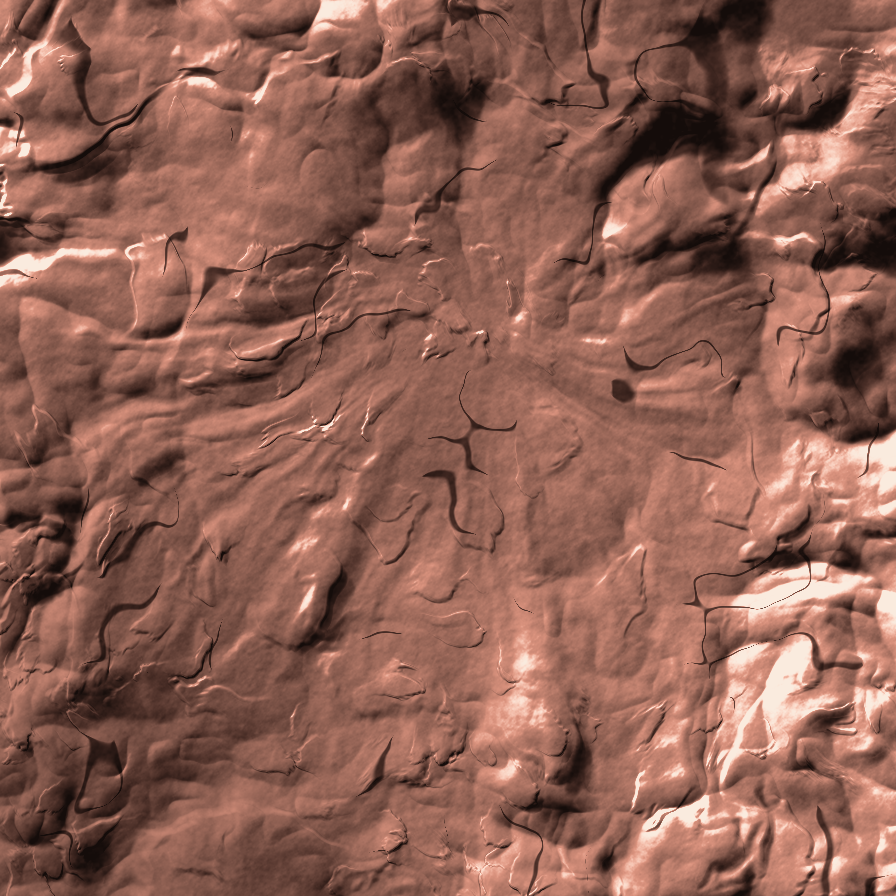
Reproduce this texture procedurally as a Shadertoy shader.

```glsl
// Wet brown modelling clay: smeared flaps, pillowy lumps, creases and glossy streaks.
#define CLAY vec3(1.0, 0.67, 0.575)
#define CLAY_DARK vec3(1.0, 0.60, 0.50)
#define SHEEN vec3(0.98, 0.92, 0.87)
#define LIGHT_DIR vec2(-0.6, 0.8)
#define HUB vec2(0.48, 0.62)
#define BASE_TONE 0.58
#define RELIEF 0.42
#define LUMP_HEIGHT 0.07
#define FLAP_HEIGHT 0.14
#define SMEAR_HEIGHT 0.009
#define SHADOW_DEPTH 0.66
#define STEP 0.0013

vec3 hash3(vec2 p) {
    vec3 q = fract(p.xyx * vec3(0.1031, 0.1030, 0.0973));
    q += dot(q, q.yxz + 33.33);
    return fract((q.xxy + q.yzz) * q.zyx);
}

// Value noise from -1 to 1
float noise(vec2 p) {
    vec2 i = floor(p), f = fract(p);
    f = f * f * f * (f * (f * 6.0 - 15.0) + 10.0);
    float low = mix(hash3(i).x, hash3(i + vec2(1, 0)).x, f.x);
    float high = mix(hash3(i + vec2(0, 1)).x, hash3(i + vec2(1, 1)).x, f.x);
    return 2.0 * mix(low, high, f.y) - 1.0;
}

float fbm(vec2 p) {
    float sum = 0.0, amp = 0.55;
    for (int i = 0; i < 4; i++) {
        sum += amp * noise(p);
        p = mat2(1.6, 1.2, -1.2, 1.6) * p + 7.3;
        amp *= 0.5;
    }
    return sum;
}

// Rounded pillows split by narrow valleys
float pillows(vec2 p, float softness) {
    float n = noise(p);
    return sqrt(n * n + softness);
}

// Calm slabs in the middle, worked clay toward the rim
float roughness(vec2 p) {
    float rim = length((p - vec2(0.46, 0.47)) * vec2(1.0, 1.1));
    return smoothstep(0.1, 0.55, rim + 0.16 * noise(p * 5.0 + 3.0));
}

// Scattered smears: a ragged raised lip in front, a tail that melts away behind
float flaps(vec2 p, float cells, float density, float seed) {
    vec2 g = p * cells, id = floor(g);
    float height = 0.0;
    for (int j = -1; j <= 1; j++)
    for (int i = -1; i <= 1; i++) {
        vec2 cell = id + vec2(i, j);
        vec3 place = hash3(cell + seed);
        float amount = smoothstep(0.0, 0.25, density - place.z);
        if (amount <= 0.0) continue;
        vec3 form = hash3(cell + seed + 57.0);
        vec2 center = cell + 0.2 + 0.6 * place.xy;
        vec2 outward = center / cells - HUB;
        float angle = atan(outward.y, outward.x) + 3.6 * (form.x - 0.5);
        float c = cos(angle), s = sin(angle);
        vec2 v = mat2(c, -s, s, c) * (g - center) / vec2(0.8, 0.35 + 0.4 * form.y);
        float d = length(v);
        if (d >= 1.3) continue;
        d += 0.26 * noise(v * 2.1 + place.xy * 50.0) + 0.06 * noise(v * 7.0 + place.yx * 70.0);
        float lip = 1.0 - smoothstep(mix(0.86, 0.35, form.z * form.z), 1.0, d);
        float tail = smoothstep(-0.45, 0.85, v.x);
        height += amount * lip * tail * (0.8 - 0.3 * d * d) * (0.5 + 0.8 * form.y);
    }
    return FLAP_HEIGHT * height / cells;
}

vec2 warp(vec2 p) {
    vec2 broad = vec2(fbm(p * 4.5 + 11.0), fbm(p * 4.5 + 47.0));
    vec2 ragged = vec2(noise(p * 47.0 + 5.0), noise(p * 47.0 + 91.0));
    return p + 0.06 * broad + 0.0035 * ragged;
}

float clayHeight(vec2 p) {
    vec2 q = warp(p);
    float rough = roughness(p);
    float h = LUMP_HEIGHT * (0.1 + 0.9 * rough) * pillows(q * 6.5 + 5.0, 0.003);
    h += 0.018 * (0.2 + rough) * pillows(q * 13.0 + 21.0, 0.002);
    h += 0.0045 * (0.25 + rough) * pillows(q * 31.0 + 64.0, 0.004);

    // Finger smears running outward from the hub
    vec2 ray = q - HUB;
    float r = length(ray);
    vec2 way = ray / (r + 0.02);
    float smear = noise(way * 7.0 + r * 5.0 + 40.0) + 0.3 * noise(way * 21.0 + r * 9.0 + 80.0);
    h += SMEAR_HEIGHT * smoothstep(0.05, 0.35, r) * smear;

    h += flaps(q, 4.5, 0.3 + 0.4 * rough, 13.0);
    h += flaps(q, 11.0, 0.3 + 0.4 * rough, 71.0);
    float crumbs = smoothstep(-0.2, 0.6, noise(p * 6.0 + 83.0));
    h += 1.3 * flaps(q, 27.0, 0.12 + 0.6 * crumbs, 139.0);
    return h + 0.0011 * fbm(p * 60.0);
}

void mainImage(out vec4 fragColor, in vec2 fragCoord) {
    vec2 p = fragCoord / iResolution.xy;

    // Slope and curvature of the surface
    vec2 e = vec2(STEP, 0.0);
    float h = clayHeight(p);
    float right = clayHeight(p + e.xy), left = clayHeight(p - e.xy);
    float up = clayHeight(p + e.yx), down = clayHeight(p - e.yx);
    vec2 slope = vec2(right - left, up - down) / (2.0 * STEP);
    float hollow = (right + left + up + down - 4.0 * h) / STEP;
    float facing = -dot(slope, LIGHT_DIR) / sqrt(1.0 + dot(slope, slope));

    // Shadows cast by higher clay toward the light, softer with distance
    float shadow = 0.0;
    for (int i = 1; i <= 4; i++) {
        float reach = 0.003 * float(i * i);
        float rise = clayHeight(p + LIGHT_DIR * reach) - h - 0.42 * reach;
        shadow = max(shadow, smoothstep(0.0, 0.003 + 0.45 * reach, rise));
    }

    // Short tapering cracks in clusters
    vec2 q = warp(p);
    float opening = smoothstep(0.15, 0.75, noise(p * 14.0 + 31.0));
    float crack = 1.0 - smoothstep(0.3, 1.0, abs(noise(q * 17.0 + 9.0)) / (0.09 * opening + 0.001));
    crack *= smoothstep(0.0, 0.2, opening);

    // Uneven lamp light over the slab
    vec2 toRight = (p - vec2(1.0, 0.27)) * vec2(3.2, 2.7);
    vec2 toLeft = (p - vec2(0.05, 0.82)) * 3.5;
    float lamp = 0.96 + 0.36 * exp(-dot(toRight, toRight)) + 0.18 * exp(-dot(toLeft, toLeft));
    lamp -= 0.24 * smoothstep(0.55, 0.0, length(p - vec2(0.08, 0.0)));
    lamp -= 0.2 * smoothstep(0.5, 0.0, length(p - vec2(0.85, 1.0)));

    float tone = BASE_TONE + RELIEF * facing + 0.08 * fbm(p * 6.0 + 60.0);
    tone -= clamp(0.07 * hollow, -0.05, 0.24);
    tone *= lamp * (1.0 - SHADOW_DEPTH * shadow) * (1.0 - 0.6 * crack);
    tone += 0.025 * noise(p * 230.0);

    // Wet sheen on lit slopes
    float wet = smoothstep(0.1, 0.6, noise(p * 8.0 + 17.0));
    float gloss = wet * smoothstep(0.25, 0.6, facing) * (1.0 - shadow);
    tone = max(tone + 0.2 * gloss, 0.08);

    vec3 color = tone * mix(CLAY_DARK, CLAY, smoothstep(0.15, 0.5, tone));
    color = mix(color, SHEEN, smoothstep(0.84, 1.06, tone));
    fragColor = vec4(clamp(color, 0.0, 1.0), 1.0);
}
```
